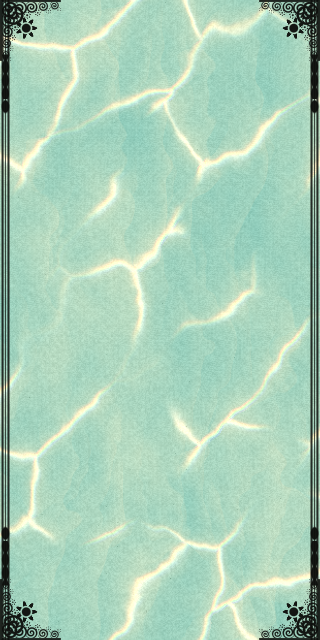
This texture is drawn by a Shadertoy shader. Its source:

```glsl
#define TEAL vec3(0.575, 0.805, 0.735)
#define SAND vec3(0.745, 0.870, 0.765)
#define CREAM vec3(0.960, 0.945, 0.790)
#define INK vec3(0.050, 0.055, 0.045)
#define GRAIN 0.075
#define VEIN_SCALE vec2(2.1, 4.0)
#define VEIN_WIDTH 0.0085
#define HALO_WIDTH 0.026
#define FRINGE vec2(0.0035, -0.0045)
#define RIPPLES 5.5

float hash(vec2 p) {
    return fract(sin(dot(p, vec2(127.1, 311.7))) * 43758.5453);
}

float noise(vec2 p) {
    vec2 i = floor(p), f = fract(p);
    f = f * f * (3.0 - 2.0 * f);
    return mix(mix(hash(i), hash(i + vec2(1, 0)), f.x),
               mix(hash(i + vec2(0, 1)), hash(i + vec2(1, 1)), f.x), f.y);
}

float fbm(vec2 p) {
    float sum = 0.0, amp = 0.5;
    for (int i = 0; i < 4; i++) {
        sum += amp * noise(p);
        p = p * 2.03 + 17.3;
        amp *= 0.5;
    }
    return sum / 0.9375;
}

// Distance to the border between stretched, slanted cells
float veinDistance(vec2 p) {
    p += 0.13 * (vec2(fbm(p * 5.0), fbm(p * 5.0 + 31.0)) - 0.5);
    vec2 g = vec2(p.x * 0.68 + p.y * 0.73, p.y * 0.68 - p.x * 0.73) * VEIN_SCALE;
    vec2 cell = floor(g), near1 = vec2(9.0), near2 = vec2(9.0);
    for (int y = -1; y <= 1; y++)
    for (int x = -1; x <= 1; x++) {
        vec2 id = cell + vec2(x, y);
        vec2 r = id + 0.1 + 0.8 * vec2(hash(id), hash(id + 57.0)) - g;
        if (dot(r, r) < dot(near1, near1)) { near2 = near1; near1 = r; }
        else if (dot(r, r) < dot(near2, near2)) near2 = r;
    }
    vec2 across = near2 - near1;
    float gap = 0.5 * (dot(near2, near2) - dot(near1, near1));
    return gap / max(length(across * VEIN_SCALE), 0.001);
}

// Soft folds that end in a crisp, mostly upright edge
float fold(vec2 p, float seed) {
    float w = p.x * RIPPLES + 2.6 * fbm(p * vec2(3.0, 2.2) + seed)
            + 0.22 * noise(p * vec2(9.0, 16.0) + seed);
    float s = fract(w);
    float shown = smoothstep(0.3, 0.65, noise(p * vec2(4.0, 3.0) + seed * 2.0));
    return (s * s * (1.0 - smoothstep(0.96, 1.0, s)) - 0.3) * shown;
}

vec3 water(vec2 p) {
    float tone = 0.47 + 1.25 * (fbm(p * vec2(5.0, 3.2)) - 0.5);
    tone += 0.42 * fold(p, 3.0) + 0.30 * fold(p * 1.5, 11.0);
    tone += 0.35 * (fbm(p * vec2(16.0, 12.0) + 5.0) - 0.5);
    vec3 col = mix(TEAL, SAND, clamp(tone, -0.1, 1.15));

    // Light veins, with the three channels slightly apart
    float power = smoothstep(0.27, 0.62, noise(p * 4.5 + 8.0));
    float width = VEIN_WIDTH * (0.55 + 0.9 * noise(p * 11.0));
    vec3 d = vec3(veinDistance(p + FRINGE), veinDistance(p), veinDistance(p - FRINGE));
    vec3 light = exp(-d * d / (width * width)) * power;
    float halo = exp(-d.g / HALO_WIDTH) * power;
    col = mix(col, CREAM, 0.62 * halo);
    col += light * vec3(0.23, 0.14, 0.13);

    // Paper grain and sparse specks
    float grit = noise(p * 310.0) + 0.6 * noise(p * 140.0 + 9.0) - 0.8;
    col += GRAIN * grit;
    return col - 0.15 * smoothstep(0.965, 1.0, noise(p * 120.0 + 40.0));
}

float scroll(vec2 p, float radius) {
    float pitch = radius * 0.5, l = length(p);
    float turn = atan(p.y, p.x + 1e-5) / 6.28318;
    float line = abs(fract(l / pitch - turn) - 0.5) * pitch;
    return max(line - radius * 0.125, l - radius);
}

float leaf(vec2 p, float radius) {
    float l = length(p), a = atan(p.y, p.x + 1e-5);
    float edge = l - radius * (0.72 + 0.28 * cos(7.0 * a));
    return max(edge, 0.0025 - abs(l - 0.48 * radius));
}

// Corner filigree; q is measured inward from the nearest corner
float ornament(vec2 q) {
    float d = min(leaf(q - vec2(0.082, 0.088), 0.034), scroll(q - 0.044, 0.034));
    for (int side = 0; side < 2; side++) {
        vec2 s = side == 0 ? q : q.yx;
        for (int i = 0; i < 5; i++) {
            float k = float(i), r = 0.027 * pow(0.84, k);
            d = min(d, scroll(s - vec2(r + 0.004, 0.026 + 0.036 * k), r));
            d = min(d, leaf(s - vec2(r * 2.1, 0.052 + 0.033 * k), r * 0.5));
        }
        d = min(d, max(abs(s.x - 0.003) - 0.003, s.y - 0.19));
    }
    // Tapered post and bead
    float post = abs(q.x - 0.017) - 0.005 - 0.006 * abs(cos(q.y * 75.0));
    d = min(d, max(post, abs(q.y - 0.24) - 0.07));
    return min(d, length((q - vec2(0.017, 0.333)) * vec2(1.0, 0.6)) - 0.012);
}

float rails(float x) {
    float d = min(abs(x - 0.008) - 0.0032, abs(x - 0.0265) - 0.0032);
    return min(d, abs(x - 0.017) - 0.0014);
}

void mainImage(out vec4 fragColor, in vec2 fragCoord) {
    vec2 p = fragCoord / iResolution.x;
    vec2 size = iResolution.xy / iResolution.x;
    vec2 q = min(p, size - p);
    float soft = 0.75 / iResolution.x;
    vec3 col = water(p);
    col = mix(col, INK, 0.85 * (1.0 - smoothstep(-soft, soft, rails(q.x))));
    col = mix(col, INK, 0.96 * (1.0 - smoothstep(-soft, soft, ornament(q))));
    fragColor = vec4(clamp(col, 0.0, 1.0), 1.0);
}
```
